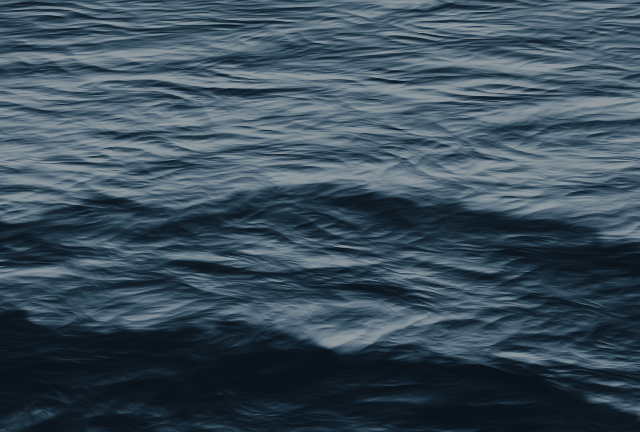
This texture is drawn by a WebGL 2 fragment shader. Its source:

```glsl
#version 300 es
precision highp float;
uniform vec2 u_resolution;
out vec4 fragColor;

vec2 randomGradient(vec2 cell) {
    vec2 k = vec2(dot(cell, vec2(127.1, 311.7)), dot(cell, vec2(269.5, 183.3)));
    return fract(sin(k) * 43758.5453) * 2.0 - 1.0;
}

float noise(vec2 p) {
    vec2 i = floor(p), f = p - i;
    vec2 u = f * f * f * (f * (f * 6.0 - 15.0) + 10.0);
    float a = dot(randomGradient(i), f);
    float b = dot(randomGradient(i + vec2(1, 0)), f - vec2(1, 0));
    float c = dot(randomGradient(i + vec2(0, 1)), f - vec2(0, 1));
    float d = dot(randomGradient(i + vec2(1, 1)), f - vec2(1, 1));
    return mix(mix(a, b, u.x), mix(c, d, u.x), u.y);
}

// Sharp-crested waves in crossing directions; tiny ones fade with distance
float waveHeight(vec2 q, float footprint) {
    float height = 0.0, freq = 3.0, weight = 0.6;
    for (int i = 0; i < 6; i++) {
        float angle = 0.38 * sin(float(i) * 2.3 + 0.6);
        float c = cos(angle), s = sin(angle);
        vec2 p = mat2(c, -s, s, c) * q * freq * vec2(0.6, 1.0);
        float n = noise(p + float(i) * 17.3);
        float visible = 1.0 - smoothstep(0.3, 0.9, freq * footprint);
        height -= visible * weight / freq * sqrt(n * n + 0.0015);
        q += n * 0.35 / freq * vec2(1.0, 0.5);
        freq *= 2.0;
        weight = i < 2 ? weight * 1.25 : weight * 0.74;
    }
    return height;
}

// Dark front of a swell: abrupt at the crest, fading below it
float swellFront(float below, float reach) {
    return smoothstep(0.0, 0.025, below) * exp(-max(below, 0.0) / reach);
}

float glow(float d, float width) {
    return exp(-d * d / (width * width));
}

vec3 waterColour(float t) {
    vec3 tones[6] = vec3[6](
        vec3(0.06, 0.11, 0.15), vec3(0.12, 0.20, 0.26), vec3(0.21, 0.31, 0.37),
        vec3(0.32, 0.40, 0.47), vec3(0.44, 0.51, 0.55), vec3(0.56, 0.60, 0.62));
    float stops[6] = float[6](0.15, 0.41, 0.60, 0.75, 0.87, 0.96);
    vec3 colour = tones[0] * mix(0.65, 1.0, clamp(t / stops[0], 0.0, 1.0));
    for (int i = 1; i < 6; i++) {
        float k = clamp((t - stops[i - 1]) / (stops[i] - stops[i - 1]), 0.0, 1.0);
        colour = mix(colour, tones[i], k);
    }
    return colour;
}

void main() {
    vec2 p = gl_FragCoord.xy / u_resolution.y;
    float x = gl_FragCoord.x / u_resolution.x;
    float y = p.y;

    // Perspective onto the sea surface
    float depth = 1.0 / (1.75 - y);
    vec2 sea = vec2((p.x - 0.74) * depth, 2.9 * depth);
    float footprint = 0.0085 * depth * depth;

    // Slope away from the viewer catches the sky
    float stepSize = footprint * 0.7;
    float slope = (waveHeight(sea + vec2(0.0, stepSize), footprint)
                 - waveHeight(sea, footprint)) / stepSize;

    // Large swells
    float wobble = 0.08 * noise(p * vec2(4.0, 3.0)) + 0.03 * noise(p * vec2(13.0, 18.0));
    float farCrest = 0.53 + 0.065 * glow(x - 0.56, 0.16) - 0.06 * x * x + wobble;
    float nearCrest = mix(0.29, 0.04, x * x) + wobble * 1.3;
    float sideCrest = 0.43 - wobble;

    float light = mix(-0.15, 0.7, smoothstep(0.1, 0.7, y));
    light -= 0.2 * smoothstep(0.75, 1.0, y);
    light -= 1.7 * swellFront(farCrest - y, 0.1);
    light -= 1.7 * swellFront(nearCrest - y, 0.35);
    light -= 1.0 * swellFront(sideCrest - y, 0.16) * smoothstep(0.7, 0.95, x);
    light += 0.3 * glow(y - farCrest - 0.08, 0.08);
    light += 0.55 * glow(y - nearCrest - 0.05, 0.06);
    light += 0.8 * noise(p * vec2(2.5, 6.0) + 4.7);
    light -= 0.8 * slope;

    // Spread the light over the tonal range
    fragColor = vec4(waterColour(1.0 / (1.0 + exp(-1.7 * light))), 1.0);
}
```
